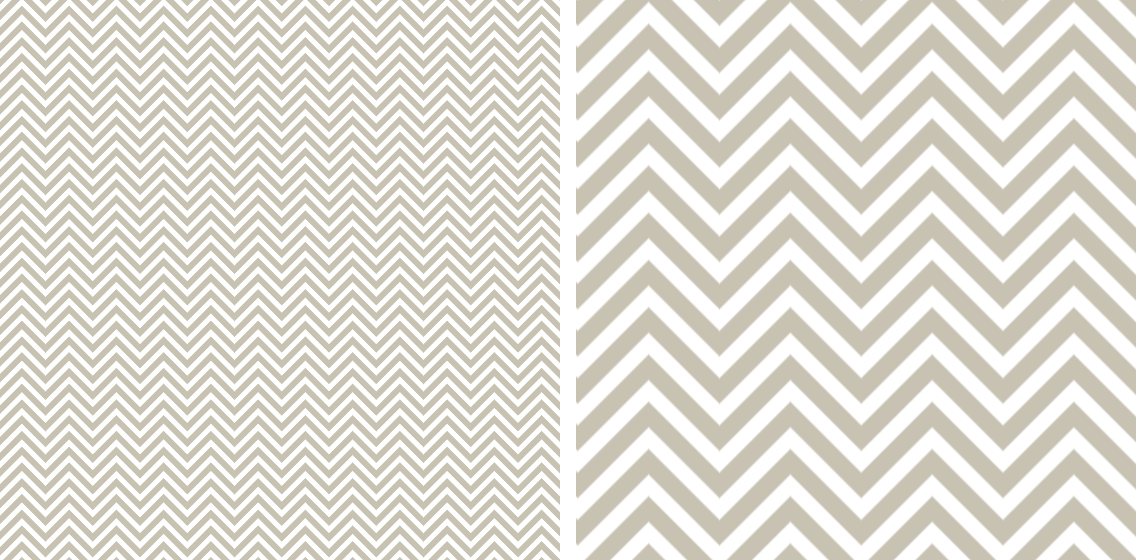
Left: the whole. Right: its middle third, enlarged.
A three.js fragment shader for this pattern:

```glsl
// Draws even taupe chevron stripes on white.
varying vec2 vUv;

// Distance to the nearest whole number, 0 to 0.5
float foldToNearest(float t) {
  return abs(fract(t + 0.5) - 0.5);
}

void main() {
  vec3 taupe = vec3(0.78, 0.76, 0.70);
  vec3 white = vec3(1.0);

  // Zigzag: each stripe falls three rows per repeat of distance from its peak
  float drop = 3.0 * foldToNearest(vUv.x * 11.852 - 0.463);

  // Stripes counted downward from the top edge
  float row = (1.0 - vUv.y) * 35.556 - 0.625 - drop;
  float fromCentre = foldToNearest(row);

  // Soft-edged band covering just over half of each row
  float stripe = 1.0 - smoothstep(0.225, 0.315, fromCentre);
  gl_FragColor = vec4(mix(white, taupe, stripe), 1.0);
}
```
